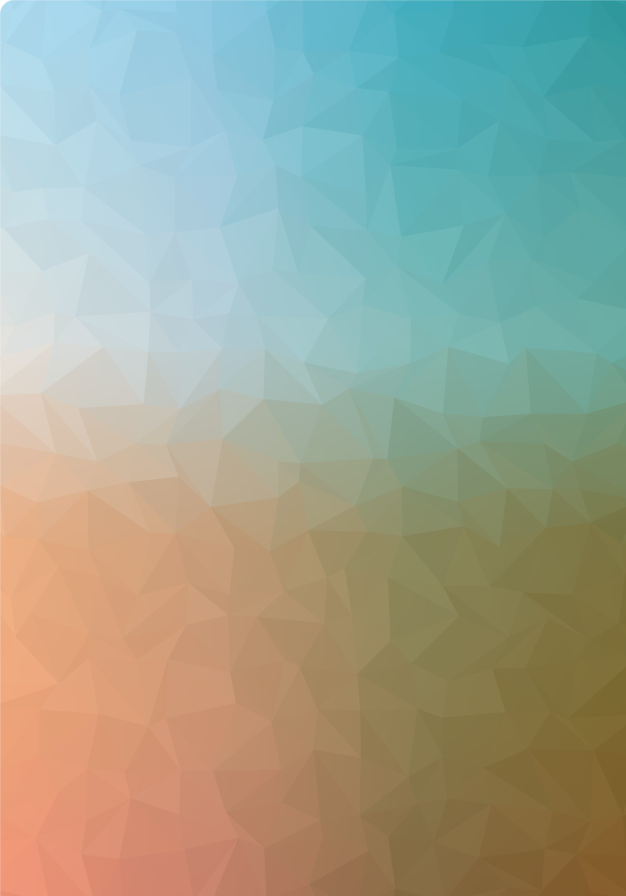
Reproduce this background procedurally as a Shadertoy shader.

```glsl
// Low-poly gradient: pale blue and teal above, peach and olive brown below.
#define CELLS_HIGH 20.0    // mesh cells along the canvas height
#define JITTER 0.72        // wander of mesh corners, in cells
#define FACET_FLATNESS 0.72 // 0 = smooth gradient, 1 = flat facets
#define FACET_SHADE 0.026  // brightness range of the facets
#define CORNER_RADIUS 0.016 // rounded upper left corner, in heights

// Hash without sine: three values in 0..1.
vec3 hash3(vec2 p) {
    vec3 q = fract(p.xyx * vec3(0.1031, 0.1030, 0.0973));
    q += dot(q, q.yxz + 33.33);
    return fract((q.xxy + q.yzz) * q.zyx);
}

// Four evenly spaced colours from left to right.
vec3 row(vec3 left, vec3 midLeft, vec3 midRight, vec3 right, float x) {
    float s = clamp(x, 0.0, 1.0) * 3.0;
    vec3 c = mix(left, midLeft, clamp(s, 0.0, 1.0));
    c = mix(c, midRight, clamp(s - 1.0, 0.0, 1.0));
    return mix(c, right, clamp(s - 2.0, 0.0, 1.0));
}

float ramp(float from, float to, float v) {
    return clamp((v - from) / (to - from), 0.0, 1.0);
}

// Base colour field, uv in 0..1 with the origin at the lower left.
vec3 gradient(vec2 uv) {
    float x = uv.x, down = 1.0 - uv.y;
    vec3 top = row(vec3(.68, .86, .94), vec3(.54, .78, .88),
                   vec3(.26, .68, .75), vec3(.18, .60, .62), x);
    vec3 sky = row(vec3(.77, .87, .90), vec3(.65, .80, .87),
                   vec3(.36, .70, .72), vec3(.31, .63, .62), x);
    vec3 haze = row(vec3(.90, .89, .87), vec3(.73, .81, .84),
                    vec3(.52, .73, .71), vec3(.41, .67, .63), x);
    vec3 horizon = row(vec3(.89, .77, .68), vec3(.74, .72, .65),
                       vec3(.51, .63, .54), vec3(.46, .56, .42), x);
    vec3 land = row(vec3(.93, .69, .52), vec3(.78, .62, .48),
                    vec3(.54, .54, .37), vec3(.48, .45, .25), x);
    vec3 earth = row(vec3(.94, .65, .48), vec3(.80, .58, .45),
                     vec3(.54, .49, .31), vec3(.49, .41, .19), x);
    vec3 base = row(vec3(.95, .58, .47), vec3(.79, .51, .43),
                    vec3(.51, .41, .26), vec3(.52, .35, .16), x);
    vec3 c = mix(top, sky, ramp(0.0, 0.20, down));
    c = mix(c, haze, ramp(0.20, 0.39, down));
    c = mix(c, horizon, ramp(0.39, 0.49, down));
    c = mix(c, land, ramp(0.49, 0.60, down));
    c = mix(c, earth, ramp(0.60, 0.80, down));
    return mix(c, base, ramp(0.80, 1.0, down));
}

// Mesh corner of a grid node.
vec2 corner(vec2 node) {
    return node + (hash3(node + 57.0).xy - 0.5) * JITTER;
}

// Signed distance to the line a-b, positive on its left.
float edgeSide(vec2 p, vec2 a, vec2 b) {
    vec2 e = b - a;
    return (e.x * (p.y - a.y) - e.y * (p.x - a.x)) / length(e);
}

// Adds a counterclockwise facet: rgb is weighted colour, a is coverage.
void addFacet(inout vec4 sum, vec2 p, vec2 a, vec2 b, vec2 c,
              float shade, vec2 toUv, float blur) {
    float inside = min(edgeSide(p, a, b), min(edgeSide(p, b, c), edgeSide(p, c, a)));
    float cover = smoothstep(-blur, blur, inside);
    if (cover <= 0.0) return;
    vec2 samplePoint = mix(p, (a + b + c) / 3.0, FACET_FLATNESS);
    vec3 colour = gradient(samplePoint * toUv) + (shade - 0.5) * FACET_SHADE;
    sum += vec4(colour, 1.0) * cover;
}

void mainImage(out vec4 fragColor, in vec2 fragCoord) {
    float pixel = 1.0 / iResolution.y;
    vec2 p = fragCoord * pixel * CELLS_HIGH;
    vec2 toUv = vec2(iResolution.y / iResolution.x, 1.0) / CELLS_HIGH;
    float blur = 0.7 * pixel * CELLS_HIGH;
    vec4 sum = vec4(gradient(p * toUv), 1.0) * 0.001;

    // Each nearby cell is split along a random diagonal.
    for (int j = -1; j <= 1; j++)
    for (int i = -1; i <= 1; i++) {
        vec2 cell = floor(p) + vec2(i, j);
        vec2 a = corner(cell), b = corner(cell + vec2(1, 0));
        vec2 c = corner(cell + vec2(1, 1)), d = corner(cell + vec2(0, 1));
        vec3 rnd = hash3(cell + 131.0);
        if (rnd.z < 0.5) {
            addFacet(sum, p, a, b, c, rnd.x, toUv, blur);
            addFacet(sum, p, a, c, d, rnd.y, toUv, blur);
        } else {
            addFacet(sum, p, a, b, d, rnd.x, toUv, blur);
            addFacet(sum, p, b, c, d, rnd.y, toUv, blur);
        }
    }
    vec3 colour = sum.rgb / sum.a;

    // White outside the rounded upper left corner.
    vec2 fromTopLeft = vec2(fragCoord.x, iResolution.y - fragCoord.y) * pixel;
    float outside = length(max(CORNER_RADIUS - fromTopLeft, 0.0)) - CORNER_RADIUS;
    colour = mix(colour, vec3(1.0), smoothstep(-pixel, pixel, outside));
    fragColor = vec4(colour, 1.0);
}
```
